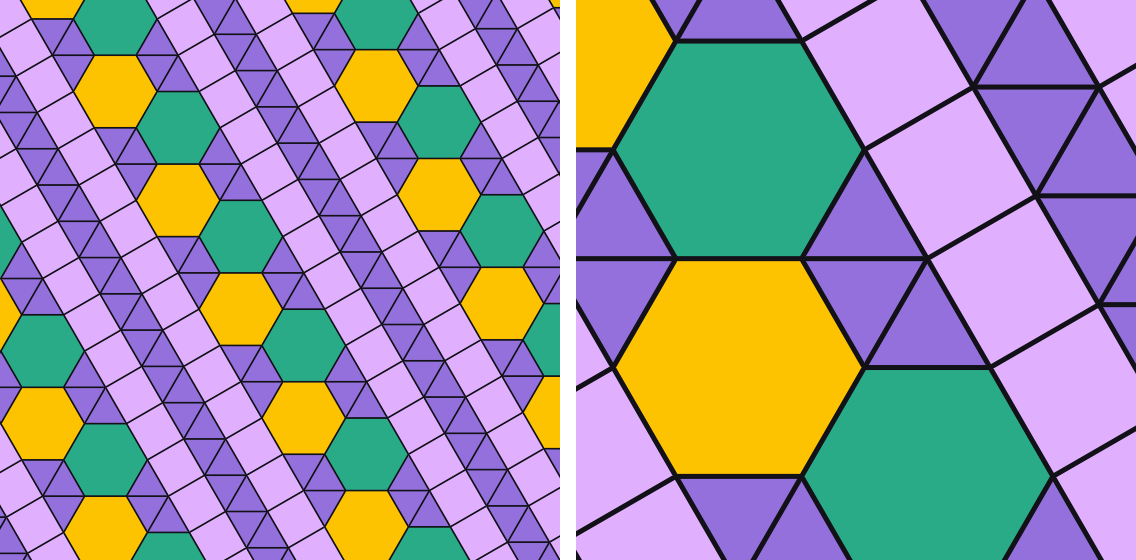
Left, the full canvas; right, a detail of the centre.
A WebGL 2 fragment shader for this pattern:

```glsl
#version 300 es
precision highp float;

uniform vec2 u_resolution;
out vec4 fragColor;

const float EDGE = 0.0748;                  // side of every tile, in canvas units
const float LINE_WIDTH = 0.0030;            // in canvas units
const vec2 ANCHOR = vec2(0.4302, 0.4479);   // centre of one yellow hexagon
const float STRIP_ANGLE = -1.0471976;       // direction of the strips

const vec3 YELLOW = vec3(0.995, 0.765, 0.0);
const vec3 GREEN  = vec3(0.165, 0.672, 0.533);
const vec3 PURPLE = vec3(0.576, 0.439, 0.859);
const vec3 LILAC  = vec3(0.878, 0.690, 1.0);
const vec3 INK    = vec3(0.07, 0.065, 0.09);

const float ROW = 0.8660254;                // height of a unit triangle
const float PERIOD = 4.0 * ROW + 2.0;       // four triangle rows, two square rows

float toInteger(float x) {
    return abs(fract(x + 0.5) - 0.5);
}

// Distance to the nearest line of a unit triangular lattice
float triangleEdge(vec2 p) {
    float slant = 0.5 * p.y / ROW;
    return ROW * min(toInteger(p.y / ROW),
                     min(toInteger(p.x + slant), toInteger(p.x - slant)));
}

// Distance to the sides of a unit square in a row starting at y = 0
float squareEdge(vec2 p) {
    return min(toInteger(p.x), min(p.y, 1.0 - p.y));
}

// Signed distance to unit hexagons repeated every three units along x
float hexagonRow(vec2 p) {
    p = abs(vec2(mod(p.x + 1.5, 3.0) - 1.5, p.y));
    return max(p.y, ROW * p.x + 0.5 * p.y) - ROW;
}

void main() {
    // Strip coordinates: x along the strips, y across them
    vec2 p = (gl_FragCoord.xy / u_resolution.y - ANCHOR) / EDGE;
    vec2 along = vec2(cos(STRIP_ANGLE), sin(STRIP_ANGLE));
    p = vec2(dot(p, along), dot(p, vec2(-along.y, along.x)));
    p.y = mod(p.y + ROW, PERIOD) - ROW;

    vec3 color = PURPLE;
    float edge;

    if (p.y < 2.0 * ROW) {
        // Zigzag of hexagons with triangles in the gaps
        float yellow = hexagonRow(p);
        float green = hexagonRow(p - vec2(1.5, ROW));
        edge = triangleEdge(p);
        if (yellow < 0.0) {
            color = YELLOW;
            edge = -yellow;
        } else if (green < 0.0) {
            color = GREEN;
            edge = -green;
        }
    } else if (p.y < 2.0 * ROW + 1.0) {
        // First row of squares
        color = LILAC;
        edge = squareEdge(p - vec2(0.0, 2.0 * ROW));
    } else if (p.y < 3.0 * ROW + 1.0) {
        // Single row of triangles
        edge = triangleEdge(p - vec2(0.0, 1.0));
    } else {
        // Second row of squares, shifted by half a tile
        color = LILAC;
        edge = squareEdge(p - vec2(0.5, 3.0 * ROW + 1.0));
    }

    // Outlines
    float pixel = 1.0 / (u_resolution.y * EDGE);
    float halfLine = 0.5 * LINE_WIDTH / EDGE;
    float ink = 1.0 - smoothstep(halfLine - 0.6 * pixel, halfLine + 0.6 * pixel, edge);
    fragColor = vec4(mix(color, INK, ink), 1.0);
}
```
